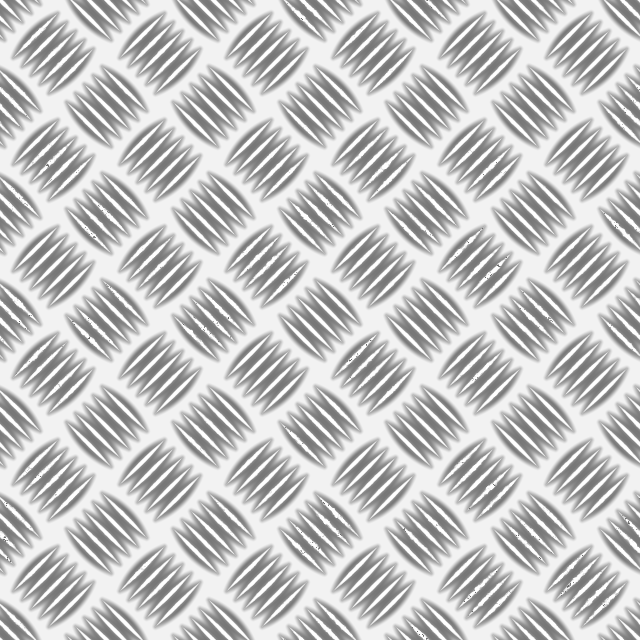
Reproduce this texture procedurally as a Shadertoy shader.

```glsl
const float REPEATS = 6.0;          // plate cells across and down
const float BAR_PITCH = 1.0 / 6.0;  // spacing of bars, in lattice units
const float OUTER_BAR = 2.0;        // bars on each side of the middle one
const float BAR_HALF_LENGTH = 0.417;
const float FLANK_HALF_WIDTH = 0.088;
const float GLINT_HALF_LENGTH = 0.385;
const float GLINT_HALF_WIDTH = 0.025;
const float SHADOW_START = -0.035;
const float SHADOW_REACH = 0.060;
const float SHEEN_HALF_WIDTH = 0.022;
const float SHEEN_REACH = 0.012;
const float SHEEN_STRENGTH = 0.5;
const float WEAR_DEPTH = 0.032;
const float PLATE_GREY = 0.95;
const float FLANK_GREY = 0.54;
const float GROOVE_GREY = 0.44;
const float SHEEN_GREY = 0.86;
const float GLINT_GREY = 1.0;
const float PIT_GREY = 0.42;

float hash(vec2 p) {
    vec3 q = fract(p.xyx * vec3(0.1031, 0.1030, 0.0973));
    q += dot(q, q.yzx + 33.33);
    return fract((q.x + q.y) * q.z);
}

float noise(vec2 p) {
    vec2 i = floor(p), f = fract(p);
    f = f * f * (3.0 - 2.0 * f);
    return mix(mix(hash(i), hash(i + vec2(1, 0)), f.x),
               mix(hash(i + vec2(0, 1)), hash(i + vec2(1, 1)), f.x), f.y);
}

// Signed distance to a pointed lens lying along x
float lensDistance(vec2 p, float halfLength, float halfWidth) {
    p = abs(p);
    float offset = 0.5 * (halfLength * halfLength / halfWidth - halfWidth);
    bool nearTip = p.y * halfLength < offset * (p.x - halfLength);
    return nearTip ? length(p - vec2(halfLength, 0.0))
                   : length(p + vec2(0.0, offset)) - offset - halfWidth;
}

// Combined soft shadow of all bars in a group
float groupShadow(vec2 local) {
    float lit = 1.0;
    for (float k = -OUTER_BAR; k <= OUTER_BAR; k++) {
        vec2 q = local - vec2(0.0, k * BAR_PITCH);
        float flank = lensDistance(q, BAR_HALF_LENGTH, FLANK_HALF_WIDTH);
        lit *= smoothstep(SHADOW_START, SHADOW_REACH, flank);
    }
    return 1.0 - lit;
}

void mainImage(out vec4 fragColor, in vec2 fragCoord) {
    vec2 p = fragCoord / iResolution.xy * REPEATS;
    float pixel = 1.414 * REPEATS / min(iResolution.x, iResolution.y);

    // Diagonal lattice: one group of bars per unit, turned alternately
    vec2 diagonal = vec2(p.x + p.y, p.y - p.x);
    vec2 id = floor(diagonal + 0.5);
    vec2 local = diagonal - id;
    if (mod(id.x + id.y, 2.0) < 0.5) local = local.yx;

    // Wrapped group centre gives each group its own wear
    vec2 centre = mod(0.5 * vec2(id.x - id.y, id.x + id.y), REPEATS);
    float seed = hash(centre * 2.0 + 5.0);
    float groupWear = mix(0.2, 1.0, seed * seed);

    // Nearest bar
    float bar = clamp(floor(local.y / BAR_PITCH + 0.5), -OUTER_BAR, OUTER_BAR);
    vec2 q = vec2(local.x, local.y - bar * BAR_PITCH);
    vec2 barSeed = centre * 26.0 + vec2(bar * 3.0 + 40.0, bar * 17.0 + 70.0);
    float wear = groupWear * mix(0.3, 1.0, hash(barSeed));

    // Sloping flanks, dark grooves and soft shadow
    float slope = mix(FLANK_GREY, GROOVE_GREY, smoothstep(0.02, 0.08, abs(q.y)));
    float grey = mix(PLATE_GREY, slope, groupShadow(local));

    // Soft sheen reaching the tips of the bar
    float crest = lensDistance(q, BAR_HALF_LENGTH, SHEEN_HALF_WIDTH);
    float sheen = 1.0 - smoothstep(-0.004, SHEEN_REACH, crest);
    grey = mix(grey, max(grey, SHEEN_GREY), SHEEN_STRENGTH * sheen);

    // Bright crest with ragged edges
    float taper = max(1.0 - pow(q.x / BAR_HALF_LENGTH, 2.0), 0.0);
    float ragged = noise(q * vec2(20.0, 28.0) + barSeed) - 0.5;
    ragged += 0.6 * (noise(q * vec2(50.0, 64.0) + barSeed + 31.0) - 0.5);
    float glint = lensDistance(q, GLINT_HALF_LENGTH, GLINT_HALF_WIDTH);
    glint += ragged * wear * WEAR_DEPTH * taper;
    grey = mix(grey, GLINT_GREY, 1.0 - smoothstep(-0.8 * pixel, 0.8 * pixel, glint));

    // A few small dark pits on the most worn crests
    float pits = noise(q * vec2(60.0, 75.0) + barSeed + 63.0);
    pits *= smoothstep(0.5, 0.8, noise(q * 9.0 + barSeed + 11.0));
    pits = smoothstep(0.70, 0.85, pits) * smoothstep(0.3, 0.7, wear);
    pits *= 1.0 - smoothstep(0.0, 0.012, glint);
    grey = mix(grey, PIT_GREY, pits);

    fragColor = vec4(vec3(grey), 1.0);
}
```
